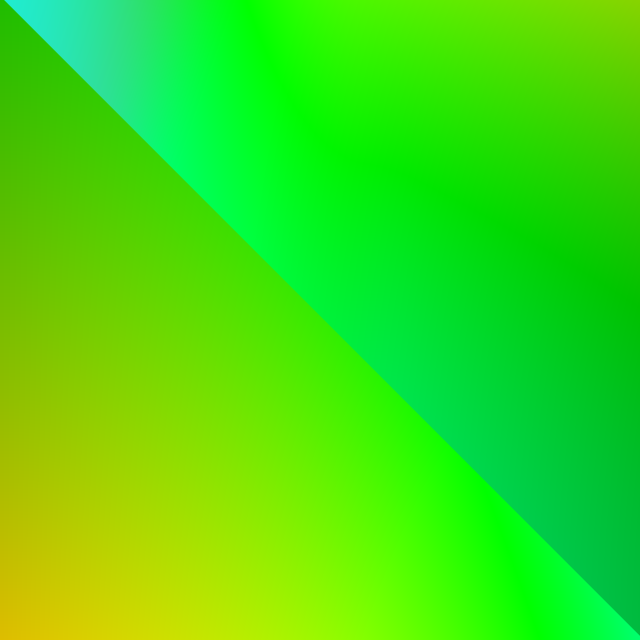
Write a Shadertoy shader that draws this background.

```glsl
// Positive warmth turns green toward yellow, negative toward cyan.
vec3 tintedGreen(float warmth, float green) {
    return vec3(max(warmth, 0.0), min(green, 1.0), max(-warmth, 0.0));
}

float fadeOut(float start, float end, float value) {
    return 1.0 - smoothstep(start, end, value);
}

// Gold corner running through lime to spring green
vec3 lowerField(vec2 p) {
    float across = p.x * p.x * (0.8 + 0.5 * p.x);
    float upward = p.y * (0.84 - 0.09 * p.y);
    float green = 0.74 + 0.37 * p.x + 0.2 * p.x * (1.0 - p.x - p.y);
    return tintedGreen(0.87 - across - upward, green);
}

// Cyan corner bending through pure green to olive
vec3 upperField(vec2 p) {
    float drop = 1.0 - p.y;
    float across = 0.53 * p.x - 0.82 * fadeOut(0.0, 0.57, p.x);
    float downward = drop * (1.4 - 0.62 * drop) * smoothstep(0.05, 0.65, p.x);
    float green = min(1.0, 1.15 - 0.42 * p.x + 0.1 * p.x * p.y * p.y);
    vec3 color = tintedGreen(across - downward, green);

    // Muted slanted band beside the cyan corner
    float slant = p.x + 0.35 * drop;
    float muted = fadeOut(0.2, 0.38, slant);
    float cornerLift = 0.05 * max(0.0, 1.0 - slant / 0.2);
    color.r += muted * min(0.18, 0.12 + 0.3 * slant);
    color.g -= 0.12 * muted - cornerLift;
    return color;
}

void mainImage(out vec4 fragColor, in vec2 fragCoord) {
    vec2 uv = fragCoord / iResolution.xy;

    // Diagonal seam with a soft edge about one pixel wide
    const float seamOffset = 1.0065;
    float seam = uv.x + uv.y - seamOffset;
    float edge = 1.0 / min(iResolution.x, iResolution.y);
    float side = smoothstep(-edge, edge, seam);

    vec3 color = mix(lowerField(uv), upperField(uv), side);
    fragColor = vec4(clamp(color, 0.0, 1.0), 1.0);
}
```
